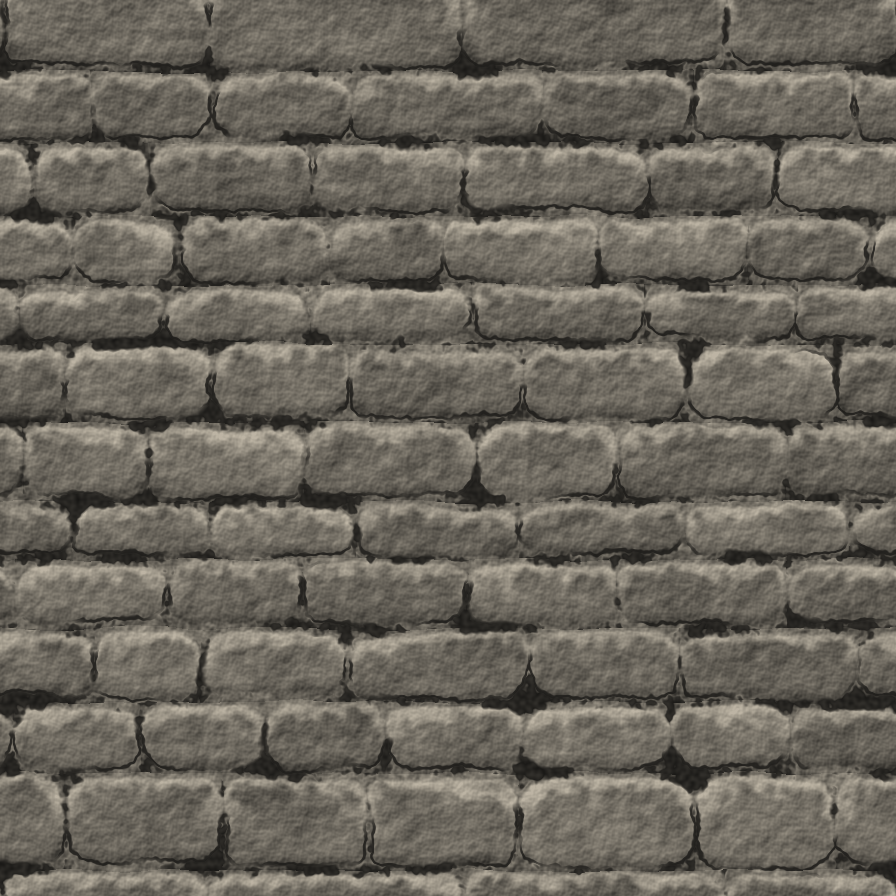
Give the GLSL for this texture, as a three.js fragment shader.

```glsl
#define ROWS 12.0
#define STONES 6.0
#define ROW_SHIFT 0.0286
#define JOINT_JITTER 0.038
#define GAP 0.0035
#define CORNER 0.024
#define ROUGHNESS 0.0055
#define RELIEF 0.30
#define GRIME 0.0
#define LIGHT_STEP vec2(-0.0013, 0.0022)
#define STONE_TINT vec3(1.0, 0.955, 0.868)

varying vec2 vUv;

const float TAU = 6.2831853;

float hash(vec2 p) {
  return fract(sin(dot(p, vec2(127.1, 311.7))) * 43758.55);
}

float cornerSlope(vec2 cell, vec2 offset, vec2 f, vec2 freq) {
  float angle = TAU * hash(mod(cell + offset, freq) + freq * 0.13);
  return dot(vec2(cos(angle), sin(angle)), f - offset);
}

// Gradient noise that wraps over the canvas, about -0.7 to 0.7
float noise(vec2 uv, vec2 freq) {
  vec2 p = uv * freq;
  vec2 cell = floor(p);
  vec2 f = p - cell;
  vec2 w = f * f * f * (f * (f * 6.0 - 15.0) + 10.0);
  float low = mix(cornerSlope(cell, vec2(0.0), f, freq), cornerSlope(cell, vec2(1.0, 0.0), f, freq), w.x);
  float high = mix(cornerSlope(cell, vec2(0.0, 1.0), f, freq), cornerSlope(cell, vec2(1.0), f, freq), w.x);
  return mix(low, high, w.y);
}

float rockHeight(vec2 uv) {
  float height = 0.0;
  float amp = 1.0;
  float freq = 36.0;
  for (int i = 0; i < 4; i++) {
    height += amp * noise(uv, vec2(freq));
    amp *= 0.58;
    freq *= 2.0;
  }
  return height;
}

// Lower edge of a course; heights swell towards the wrap
float rowEdge(float row) {
  float t = row / ROWS;
  return t + 0.02 * sin(TAU * t) + 0.011 * sin(2.0 * TAU * t) + 0.0065 * sin(4.0 * TAU * t);
}

float stoneCount(float row) {
  if (row > 10.5) return STONES - 2.0;
  return abs(mod(row, 7.0) - 1.0) < 0.5 ? STONES + 1.0 : STONES;
}

// Upright joint k of a course, in a staggered bond with wider middle stones
float jointX(float k, float row, float count) {
  float t = k / count;
  float stagger = mix(0.09, 0.02, mod(row, 2.0));
  float jitter = hash(vec2(mod(k, count), row + 3.0)) - 0.5;
  return t + stagger + 0.022 * sin(TAU * (t - 0.5)) + JOINT_JITTER * jitter;
}

float roundedBox(vec2 p, vec2 halfSize, float radius) {
  vec2 q = abs(p) - halfSize + radius;
  return length(max(q, 0.0)) + min(max(q.x, q.y), 0.0) - radius;
}

void main() {
  vec2 uv = vUv - vec2(0.0, ROW_SHIFT);
  float broad = noise(uv, vec2(14.0, 18.0));
  float medium = noise(uv + 0.31, vec2(60.0));
  float fine = noise(uv + 0.17, vec2(150.0));

  // Uneven courses
  vec2 p = uv + 0.006 * vec2(noise(uv + 0.6, vec2(18.0)), noise(uv + 0.2, vec2(16.0)));
  p = fract(p);

  // Course and stone holding this point
  float row = 0.0;
  for (int i = 1; i < 12; i++) row += step(rowEdge(float(i)), p.y);
  float count = stoneCount(row);
  float left = -1.0;
  float right = 2.0;
  float stone = 0.0;
  for (int i = -2; i < 10; i++) {
    float x = jointX(float(i), row, count);
    if (x <= p.x) {
      left = x;
      stone = mod(float(i), count);
    } else {
      right = min(right, x);
    }
  }
  vec2 id = vec2(stone, row);
  float bottom = rowEdge(row);
  float top = rowEdge(row + 1.0);

  // Worn stone outline
  vec2 halfSize = 0.5 * vec2(right - left, top - bottom);
  vec2 q = p - vec2(left, bottom) - halfSize;
  q.y += 0.004 * (hash(id + 9.0) - 0.5);
  halfSize -= vec2(GAP, GAP + 0.002 + 0.004 * hash(id + 21.0));
  float radius = CORNER * mix(0.55, 1.1, hash(id + 5.0));
  float d = roundedBox(q, halfSize, radius);
  d += ROUGHNESS * (broad + 0.8 * medium + 0.45 * fine);
  float upper = smoothstep(-0.2, 0.75, q.y / halfSize.y);
  float lower = 1.0 - smoothstep(-0.9, -0.1, q.y / halfSize.y);

  // Stone face: chiselled relief, pale top and rim, shaded foot
  float relief = rockHeight(uv) - rockHeight(uv + LIGHT_STEP);
  float face = 0.425 + 0.07 * (hash(id + 40.0) - 0.5) + 0.08 * broad + 0.07 * medium;
  float topBand = smoothstep(-0.019, -0.004, d + 0.012 * (broad + medium)) * upper;
  float rim = smoothstep(-0.008, -0.001, d);
  face += 0.17 * topBand + 0.05 * rim * (1.0 - lower);
  face -= 0.10 * lower * smoothstep(-0.016, 0.0, d);

  // Mortar with black grime gathered in hollows
  float mortar = 0.40 + 0.07 * upper + 0.18 * medium + 0.14 * fine;
  float tone = mix(face, mortar, smoothstep(-0.001, 0.004, d)) + RELIEF * relief;
  float dirt = noise(uv + 0.43, vec2(13.0, 22.0)) + 0.5 * medium + 0.35 * fine + 28.0 * d - 0.12 * upper;
  float grime = smoothstep(0.06, 0.36, dirt + GRIME) * smoothstep(-0.001, 0.004, d);
  tone = mix(tone, 0.12 + 0.08 * fine, 0.92 * grime);

  // Broken crack below the stone and along its sides
  float crack = 1.0 - smoothstep(0.0008, 0.0028, abs(d - 0.001));
  crack *= smoothstep(0.0, 0.3, noise(uv + 0.37, vec2(9.0, 24.0)) + 0.18 - 0.55 * upper);
  tone = mix(tone, 0.11, 0.85 * crack);

  gl_FragColor = vec4(clamp(tone, 0.06, 0.74) * STONE_TINT, 1.0);
}
```
